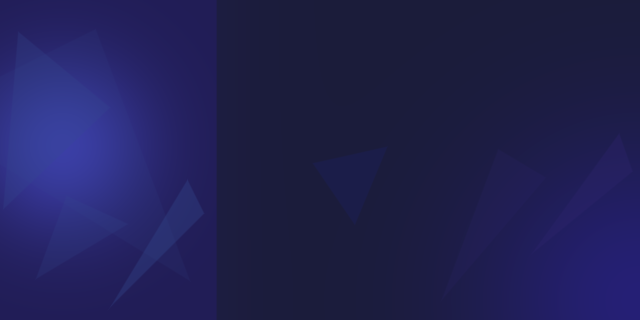
This background is drawn by a Shadertoy shader. Its source:

```glsl
// Dark indigo backdrop: a bright panel on the left and a dim field on the right,
// each lit by a soft Gaussian glow, with translucent triangular shards on top.
// Shards are half-plane distances; lengths are in units of the canvas height.

#define PANEL_EDGE 0.677
#define LEFT_GLOW_POS vec2(0.195, 0.545)
#define LEFT_GLOW_RADIUS 0.275
#define RIGHT_GLOW_POS vec2(2.0, 0.06)
#define RIGHT_GLOW_RADIUS 0.50
#define EDGE_HAZE_WIDTH 0.14

const vec3 PANEL_COLOR = vec3(0.128, 0.112, 0.335);
const vec3 PANEL_GLOW = vec3(0.235, 0.240, 0.660);
const vec3 FIELD_COLOR = vec3(0.104, 0.108, 0.226);
const vec3 FIELD_GLOW = vec3(0.145, 0.123, 0.460);
const vec3 FIELD_HAZE = vec3(0.112, 0.114, 0.255);
const vec3 STEEL_BLUE = vec3(0.200, 0.285, 0.560);
const vec3 DEEP_BLUE = vec3(0.110, 0.125, 0.360);
const vec3 VIOLET = vec3(0.180, 0.140, 0.430);

float cross2(vec2 a, vec2 b) {
    return a.x * b.y - a.y * b.x;
}

// Signed distance to the line a-b, positive on its right-hand side
float lineDistance(vec2 p, vec2 a, vec2 b) {
    return -cross2(normalize(b - a), p - a);
}

float glow(vec2 p, vec2 center, float radius) {
    vec2 d = (p - center) / radius;
    return exp(-dot(d, d));
}

// Smooth coverage of a triangle with either winding
float shard(vec2 p, vec2 a, vec2 b, vec2 c) {
    float winding = sign(cross2(b - a, c - a));
    float d = max(winding * lineDistance(p, a, b),
              max(winding * lineDistance(p, b, c),
                  winding * lineDistance(p, c, a)));
    float pixel = 1.0 / iResolution.y;
    return 1.0 - smoothstep(-pixel, pixel, d);
}

vec3 leftPanel(vec2 p) {
    vec3 color = mix(PANEL_COLOR, PANEL_GLOW,
                     glow(p, LEFT_GLOW_POS, LEFT_GLOW_RADIUS));
    float wide = shard(p, vec2(0.299, 0.909), vec2(0.594, 0.122), vec2(-0.247, 0.638));
    float tall = shard(p, vec2(0.057, 0.901), vec2(0.344, 0.664), vec2(0.010, 0.346));
    float low = shard(p, vec2(0.208, 0.388), vec2(0.112, 0.128), vec2(0.400, 0.300));
    float sliver = shard(p, vec2(0.586, 0.438), vec2(0.638, 0.333), vec2(0.346, 0.042));
    color = mix(color, STEEL_BLUE, 0.12 * wide);
    color = mix(color, STEEL_BLUE, 0.26 * tall);
    color = mix(color, STEEL_BLUE, 0.20 * low);
    return mix(color, STEEL_BLUE, 0.35 * sliver);
}

vec3 rightField(vec2 p) {
    float haze = exp(-max(p.x - PANEL_EDGE, 0.0) / EDGE_HAZE_WIDTH);
    vec3 color = mix(FIELD_COLOR, FIELD_HAZE, haze);
    color = mix(color, FIELD_GLOW, glow(p, RIGHT_GLOW_POS, RIGHT_GLOW_RADIUS));
    float middle = shard(p, vec2(0.977, 0.490), vec2(1.211, 0.542), vec2(1.109, 0.297));
    float blade = shard(p, vec2(1.557, 0.534), vec2(1.706, 0.445), vec2(1.380, 0.062));
    float spike = shard(p, vec2(1.935, 0.583), vec2(1.977, 0.464), vec2(1.661, 0.206));
    color = mix(color, DEEP_BLUE, 0.42 * middle);
    color = mix(color, VIOLET, 0.18 * blade);
    return mix(color, VIOLET, 0.35 * spike);
}

void mainImage(out vec4 fragColor, in vec2 fragCoord) {
    vec2 p = fragCoord / iResolution.y;
    float pixel = 1.0 / iResolution.y;
    float side = smoothstep(-pixel, pixel, p.x - PANEL_EDGE);
    fragColor = vec4(mix(leftPanel(p), rightField(p), side), 1.0);
}
```
